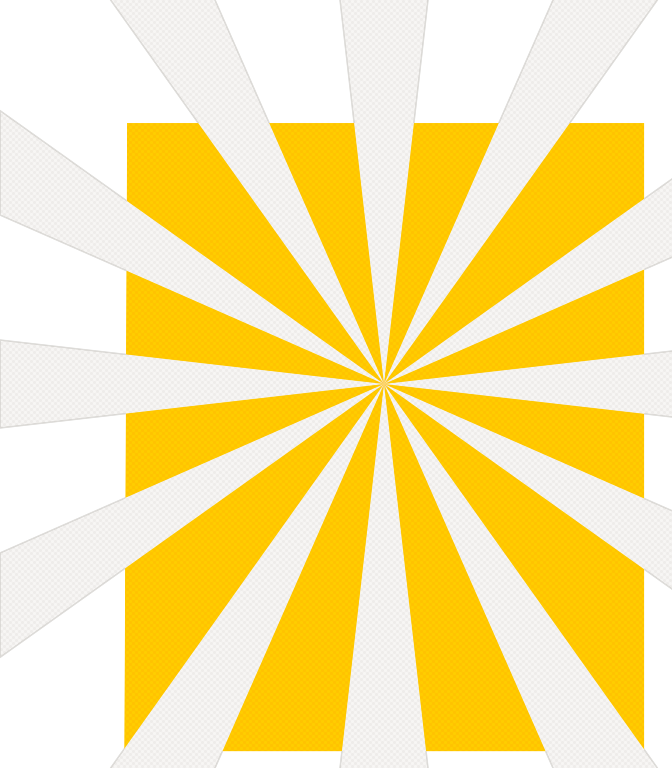
Give the GLSL for this background, as a WebGL 2 fragment shader.

```glsl
#version 300 es
precision highp float;
// Pale checkered sun rays fanning over a golden panel on white.
uniform vec2 u_resolution;
out vec4 fragColor;

// Signed distance to a line of given slope through the hub, positive above it.
float slopeLine(vec2 q, float slope) {
  return (q.y - slope * q.x) * inversesqrt(1.0 + slope * slope);
}

// Twelve rays, folded into one eighth of the plane; negative inside.
float rayDistance(vec2 p) {
  vec2 a = abs(p);
  vec2 q = vec2(max(a.x, a.y), min(a.x, a.y));
  float axisRay = slopeLine(q, 0.1146);
  float slantRay = max(-slopeLine(q, 0.440), slopeLine(q, 0.712));
  return min(axisRay, slantRay);
}

// Golden panel whose left side leans slightly; negative inside.
float panelDistance(vec2 p) {
  float left = mix(0.1618, 0.1662, p.y) - p.x;
  float sides = max(left, p.x - 0.8388);
  return max(sides, max(0.0218 - p.y, p.y - 0.8397));
}

// Soft fine checker, 0 to 1.
float checker(vec2 p) {
  vec2 wave = sin(p * 256.0 * 3.14159265);
  return 0.5 + 0.5 * clamp(wave.x * wave.y * 2.0, -1.0, 1.0);
}

void main() {
  vec2 p = gl_FragCoord.xy / u_resolution.y;
  float pixel = 1.0 / u_resolution.y;
  vec2 fromHub = p - 0.5;

  float weave = checker(p);
  vec3 gold = mix(vec3(1.0, 0.765, 0.0), vec3(1.0, 0.803, 0.0), weave);
  vec3 linen = mix(vec3(0.935, 0.927, 0.918), vec3(0.968, 0.963, 0.957), weave);

  // Panel over the white ground
  float panel = smoothstep(0.5 * pixel, -0.5 * pixel, panelDistance(p));
  vec3 color = mix(vec3(1.0), gold, panel);

  // Rays, with a hairline rim outside the panel
  float ray = rayDistance(fromHub);
  color = mix(color, linen, smoothstep(0.6 * pixel, -0.6 * pixel, ray));
  float rimDistance = min(abs(ray), max(ray, p.x));
  float rim = 1.0 - smoothstep(0.0004, 0.0004 + pixel, rimDistance);
  color = mix(color, vec3(0.76, 0.75, 0.73), 0.5 * rim * (1.0 - panel));

  // Warm blush where the rays meet
  float hub = 1.0 - smoothstep(0.002, 0.009, length(fromHub));
  color = mix(color, vec3(0.98, 0.82, 0.50), 0.6 * hub);

  fragColor = vec4(color, 1.0);
}
```
